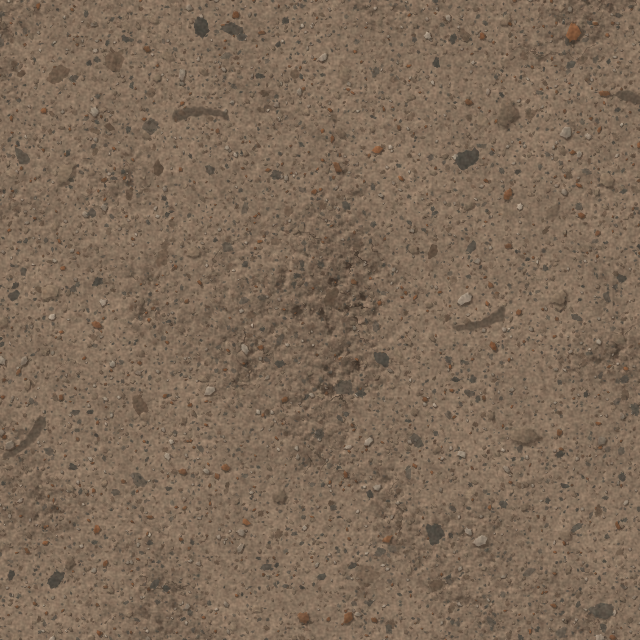
This texture is drawn by a WebGL 1 fragment shader. Its source:

```glsl
precision highp float;
// Dry, compacted earth with embedded pebbles, grit and crumbly dark patches.
// Gradient noise builds the soil; jittered grids scatter angular stones of
// several sizes and a few twigs; fine grain is laid over everything.
uniform vec2 u_resolution;

const vec3 SOIL = vec3(0.530, 0.449, 0.373);
const vec3 DARK_SOIL = vec3(0.335, 0.277, 0.228);
const vec3 CREVICE = vec3(0.215, 0.175, 0.142);
const vec3 SLATE = vec3(0.300, 0.280, 0.248);
const vec3 UMBER = vec3(0.375, 0.307, 0.248);
const vec3 CLAY = vec3(0.520, 0.442, 0.362);
const vec3 PALE = vec3(0.630, 0.570, 0.500);
const vec3 RUST = vec3(0.500, 0.335, 0.225);
const vec2 LIGHT = vec2(-0.6, 0.8);
const float PATCH_SCALE = 3.6;
const float CRUMB_SCALE = 42.0;
const float CRACK_SCALE = 24.0;
const float GRAIN = 0.115;

vec2 hash2(vec2 p) {
  vec3 q = fract(p.xyx * vec3(0.1031, 0.1030, 0.0973));
  q += dot(q, q.yzx + 33.33);
  return fract((q.xx + q.yz) * q.zy);
}

vec2 direction(float turn) {
  return vec2(cos(6.2832 * turn), sin(6.2832 * turn));
}

float corner(vec2 cell, vec2 offset) {
  return dot(direction(hash2(cell).x), offset);
}

// Gradient noise, roughly -1 to 1
float noise(vec2 p) {
  vec2 i = floor(p), f = fract(p), e = vec2(1.0, 0.0);
  vec2 w = f * f * f * (f * (f * 6.0 - 15.0) + 10.0);
  float bottom = mix(corner(i, f), corner(i + e, f - e), w.x);
  float top = mix(corner(i + e.yx, f - e.yx), corner(i + e.xx, f - e.xx), w.x);
  return 1.4 * mix(bottom, top, w.y);
}

float fbm(vec2 p) {
  float sum = 0.0, amplitude = 0.5;
  for (int i = 0; i < 4; i++) {
    sum += amplitude * noise(p);
    p = mat2(1.6, 1.2, -1.2, 1.6) * p + 7.3;
    amplitude *= 0.5;
  }
  return sum;
}

// Signed distance to a random convex polygon of about unit radius
float stoneShape(vec2 p, vec2 id) {
  float d = -1.0;
  for (int i = 0; i < 6; i++) {
    vec2 r = hash2(id + float(i) * 5.7);
    d = max(d, dot(p, direction((float(i) + 0.6 * r.x) / 6.0)) - 0.7 - 0.4 * r.y);
  }
  return d;
}

vec3 stoneColor(float pick) {
  vec3 c = mix(SLATE, UMBER, step(0.34, pick));
  c = mix(c, CLAY, step(0.62, pick));
  c = mix(c, PALE, step(0.87, pick));
  return mix(c, RUST, step(0.95, pick));
}

// One grid of stones; radii are in cell units
vec3 addStones(vec3 ground, vec2 uv, float cells, float density, vec2 radii) {
  vec2 p = uv * cells + cells * 0.37;
  float rough = 0.16 * noise(p * 7.0) + 0.12 * noise(p * 15.0);
  for (int k = 0; k < 9; k++) {
    vec2 id = floor(p) + vec2(mod(float(k), 3.0), floor((float(k) + 0.5) / 3.0)) - 1.0;
    vec2 kind = hash2(id + 41.0), form = hash2(id + 83.0);
    if (kind.x > density) continue;
    float radius = mix(radii.x, radii.y, form.x * form.x);
    vec2 offset = (p - id - 0.2 - 0.6 * hash2(id)) / radius;
    vec2 axis = direction(form.y);
    mat2 turn = mat2(axis.x, -axis.y, axis.y, axis.x);
    vec2 stretch = vec2(0.9, 1.0 + 0.6 * fract(form.y * 17.0));
    float soft = max(0.08, 0.8 * cells / (u_resolution.y * radius));
    float raised = smoothstep(0.55, 0.9, kind.y);
    float body = stoneShape(turn * offset * stretch, id) + rough;
    float shadow = stoneShape(turn * (offset + LIGHT * 0.35) * stretch, id) + rough;
    ground = mix(ground, CREVICE, 0.6 * raised * (1.0 - smoothstep(-0.1, 0.25 + soft, shadow)));
    vec3 c = stoneColor(kind.y) * (0.92 + 0.16 * fract(form.x * 31.0));
    c *= 1.0 + (0.04 + 0.13 * raised) * dot(offset, LIGHT) + 0.35 * rough;
    float opacity = 0.5 + 0.45 * fract(form.y * 53.0);
    ground = mix(ground, c, opacity * (1.0 - smoothstep(-soft, soft, body)));
  }
  return ground;
}

// Sparse, bent slivers of wood
vec3 addTwigs(vec3 ground, vec2 uv) {
  vec2 p = uv * 4.0 + 0.3;
  float rough = 0.012 * noise(p * 22.0);
  for (int k = 0; k < 9; k++) {
    vec2 id = floor(p) + vec2(mod(float(k), 3.0), floor((float(k) + 0.5) / 3.0)) - 1.0;
    vec2 r = hash2(id + 19.0), axis = direction(r.y);
    if (r.x > 0.2) continue;
    vec2 q = p - id - 0.25 - 0.5 * hash2(id + 3.0);
    q = vec2(dot(q, axis), dot(q, vec2(-axis.y, axis.x)));
    q.y += 1.2 * q.x * q.x;
    float d = length(vec2(max(abs(q.x) - 0.15, 0.0), q.y)) - 0.026 + 0.06 * q.x + rough;
    vec3 c = mix(SLATE, UMBER, 0.6) * (1.0 + 2.5 * clamp(q.y, -0.05, 0.05));
    ground = mix(ground, c, 0.85 * (1.0 - smoothstep(-0.008, 0.008, d)));
  }
  return ground;
}

void main() {
  vec2 uv = gl_FragCoord.xy / u_resolution.y;
  // Soil tone and dark patches
  float dirt = smoothstep(-0.04, 0.52, fbm(uv * PATCH_SCALE + 2.7));
  vec3 color = SOIL * (1.0 + 0.10 * fbm(uv * 9.0 + 31.0));
  color = mix(color, DARK_SOIL, 0.36 * dirt);
  // Crumbs with relief, pits and stains
  vec2 crumb = uv * CRUMB_SCALE;
  float height = fbm(crumb), slope = height - fbm(crumb + LIGHT * 0.16);
  color *= 1.0 + slope * (0.28 + 0.75 * dirt);
  color = mix(color, DARK_SOIL, (0.3 + 0.5 * dirt) * smoothstep(0.16, 0.46, height));
  color = mix(color, CREVICE, 0.85 * dirt * smoothstep(0.10, 0.42, -height));
  // Broken hairline cracks
  vec2 warped = uv * CRACK_SCALE + 0.5 * vec2(height, slope);
  float crack = 1.0 - smoothstep(0.02, 0.09, abs(noise(warped)));
  crack *= smoothstep(0.1, 0.5, noise(uv * 17.0 + 5.0)) * (0.12 + 0.7 * dirt);
  color = mix(color, CREVICE, crack);
  // Grit to pebbles, smallest first
  color = addStones(color, uv, 145.0, 0.38, vec2(0.20, 0.42));
  color = addStones(color, uv, 74.0, 0.42, vec2(0.14, 0.36));
  color = addStones(color, uv, 34.0, 0.46, vec2(0.09, 0.29));
  color = addTwigs(color, uv);
  color = addStones(color, uv, 14.0, 0.38, vec2(0.09, 0.25));
  // Fine grain
  float grain = noise(uv * 230.0) + 0.8 * noise(uv * 118.0 + 9.0);
  color *= 1.0 + GRAIN * grain;
  color.r += 0.012 * noise(uv * 95.0 + 50.0);
  gl_FragColor = vec4(color, 1.0);
}
```
